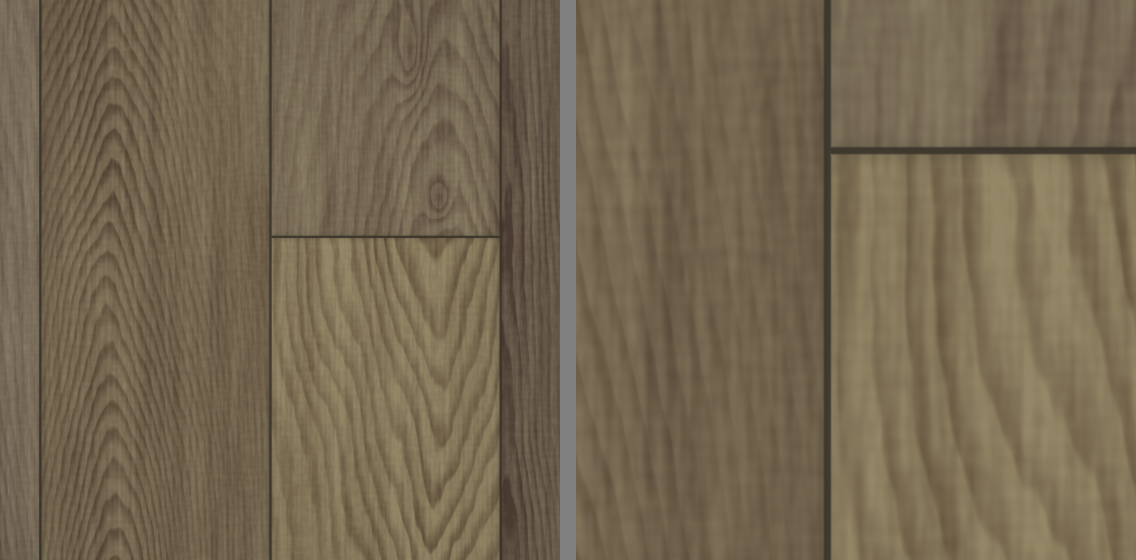
Left: the whole. Right: its middle third, enlarged.
Write a WebGL 2 fragment shader that draws this texture.

```glsl
#version 300 es
precision highp float;
// Wide brown wood floor planks with cathedral grain and thin dark joints.
uniform vec2 u_resolution;
out vec4 fragColor;

const vec3 DARK_WOOD = vec3(0.33, 0.27, 0.22);
const vec3 LIGHT_WOOD = vec3(0.53, 0.485, 0.39);
const vec3 JOINT_COLOR = vec3(0.22, 0.20, 0.165);
const float PLANK_WIDTH = 0.411;
const float FIRST_JOINT = 0.072;
const float END_JOINT = 0.577;
const float JOINT_HALF_WIDTH = 0.0021;

struct Plank {
  float center;    // x of the cathedral axis
  float pitch;     // rings per unit across the grain
  float rise;      // rings per unit along the grain, signed by direction
  float spread;    // width of the strongly ringed zone
  float contrast;  // darkness of the rings
  float tone;      // base brightness
  float warmth;    // shift towards yellow
  float seed;
};

vec2 hashGradient(vec2 cell) {
  vec3 q = fract(cell.xyx * vec3(0.1031, 0.1030, 0.0973));
  q += dot(q, q.yzx + 33.33);
  float angle = 6.28318 * fract((q.x + q.y) * q.z);
  return vec2(cos(angle), sin(angle));
}

float gradientNoise(vec2 p) {
  vec2 i = floor(p), f = p - i;
  vec2 w = f * f * f * (f * (f * 6.0 - 15.0) + 10.0);
  vec2 e = vec2(1.0, 0.0);
  float low = mix(dot(hashGradient(i), f), dot(hashGradient(i + e), f - e), w.x);
  float high = mix(dot(hashGradient(i + e.yx), f - e.yx),
                   dot(hashGradient(i + e.xx), f - e.xx), w.x);
  return mix(low, high, w.y);
}

float gaussian(vec2 offset, vec2 size) {
  vec2 d = offset / size;
  return exp(-dot(d, d));
}

// Nested arches that straighten into parallel lines away from the axis.
float ringField(vec2 p, Plank k) {
  float u = p.x - k.center + 0.03 * gradientNoise(vec2(p.x * 3.0, p.y * 2.5) + k.seed);
  float across = k.pitch * sqrt(u * u + 0.0007);
  float along = k.rise * (p.y - 0.5) * exp(-u * u * 12.0);
  float wobble = 0.9 * gradientNoise(p * vec2(14.0, 4.0) + k.seed)
               + 0.22 * gradientNoise(p * vec2(70.0, 22.0) + k.seed);
  return across + along + wobble;
}

// Each ring darkens slowly and ends on a crisper edge.
float ringShade(float field) {
  float t = fract(field);
  return smoothstep(0.25, 0.8, t) * (1.0 - smoothstep(0.82, 1.0, t));
}

// Fine fibres, broad streaks and short pores along the grain.
float fibreShade(vec2 p, float seed) {
  float streak = gradientNoise(p * vec2(13.0, 0.9) + seed);
  float band = gradientNoise(p * vec2(48.0, 2.2) + seed);
  float fibre = gradientNoise(p * vec2(165.0, 7.0) + seed);
  float pore = gradientNoise(p * vec2(210.0, 55.0) + seed);
  float fleck = gradientNoise(p * vec2(36.0, 150.0) + seed);
  return 0.28 * streak + 0.24 * band + 0.26 * fibre + 0.15 * pore + 0.10 * fleck;
}

vec3 woodColor(vec2 p, Plank k, float knot) {
  float zone = exp(-pow((p.x - k.center) / k.spread, 2.0));
  float patchy = 0.85 + 0.6 * gradientNoise(p * vec2(9.0, 3.0) + k.seed + 5.0);
  float rings = ringShade(ringField(p, k) + 2.6 * knot);
  float shade = k.tone + fibreShade(p, k.seed);
  shade -= k.contrast * mix(0.22, 1.0, zone) * patchy * rings + 0.3 * knot;
  vec3 color = mix(DARK_WOOD, LIGHT_WOOD, clamp(shade, -0.15, 1.15));
  return color + k.warmth * vec3(0.012, 0.004, -0.025);
}

// Column -1 and 2 are partly visible; column 1 is split by the end joint.
Plank choosePlank(float column, float y) {
  if (column < 0.0) return Plank(-0.08, 50.0, 8.0, 0.16, 0.30, 0.74, -0.4, 3.7);
  if (column < 1.0) return Plank(0.205, 72.0, 19.0, 0.12, 0.55, 0.64, 0.4, 11.3);
  if (column > 1.0) return Plank(0.91, 85.0, 4.0, 0.07, 0.50, 0.44, -0.2, 41.9);
  if (y > END_JOINT) return Plank(0.79, 44.0, 13.0, 0.24, 0.42, 0.74, 0.1, 23.1);
  return Plank(0.782, 41.0, -10.0, 0.30, 0.60, 0.96, 0.8, 31.6);
}

float jointMask(float dist, float halfWidth, float blur) {
  return 1.0 - smoothstep(halfWidth - blur, halfWidth + blur, dist);
}

void main() {
  vec2 p = gl_FragCoord.xy / u_resolution;
  float pixel = 1.0 / min(u_resolution.x, u_resolution.y);
  float columnX = (p.x - FIRST_JOINT) / PLANK_WIDTH;
  float column = floor(columnX);
  Plank plank = choosePlank(column, p.y);

  // Figured swirls in the upper short plank
  float upper = step(END_JOINT, p.y) * float(column == 1.0);
  float knot = upper * (gaussian(p - vec2(0.735, 0.90), vec2(0.025, 0.08))
             + 0.8 * gaussian(p - vec2(0.785, 0.645), vec2(0.022, 0.04)));
  vec3 color = woodColor(p, plank, knot);

  // Joints with a faint bevel shadow
  float side = abs(fract(columnX + 0.5) - 0.5) * PLANK_WIDTH;
  float end = column == 1.0 ? abs(p.y - END_JOINT) : 1.0;
  float dist = min(side, end);
  color *= 1.0 - 0.14 * exp(-dist / 0.005);
  color = mix(color, JOINT_COLOR, 0.9 * jointMask(dist, JOINT_HALF_WIDTH, max(pixel * 0.7, 0.0008)));

  // Gentle falloff of light towards the corners
  vec2 fromCenter = p - 0.5;
  color *= 1.02 - 0.12 * dot(fromCenter, fromCenter);
  fragColor = vec4(color, 1.0);
}
```
